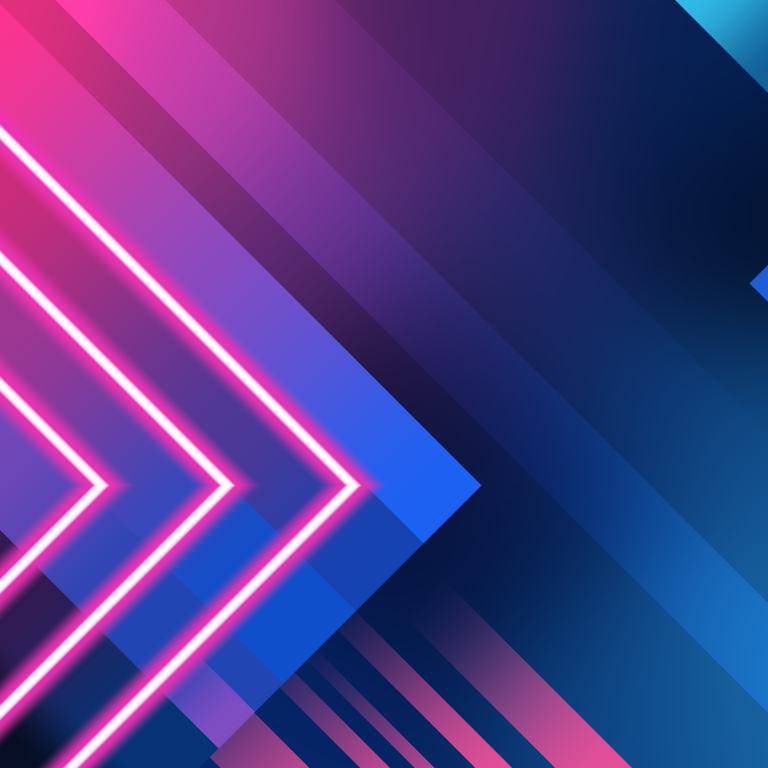
Give the GLSL for this background, as a Shadertoy shader.

```glsl
#define AXIS_Y 0.368
#define PANEL_TIP 0.627
#define NEON_TIP 0.460
#define NEON_STEP 0.164
#define CORE_WIDTH 0.0068
#define GLOW_WIDTH 0.034
#define BLOB_RADIUS 0.17
#define NEON_PINK vec3(0.93, 0.20, 0.70)
#define STREAK_PINK vec3(0.90, 0.31, 0.60)
#define ROYAL_BLUE vec3(0.11, 0.38, 0.95)

// Antialiased step and band
float edge(float v) {
    float aa = 1.0 / iResolution.y;
    return smoothstep(-aa, aa, v);
}

float band(float v, float low, float high) {
    return edge(v - low) * edge(high - v);
}

// Accumulates one colour of the mesh gradient, weight in alpha
void blob(inout vec4 sum, vec2 p, vec2 centre, vec3 colour) {
    vec2 r = (p - centre) / BLOB_RADIUS;
    sum += vec4(colour, 1.0) * exp(-dot(r, r));
}

vec3 backdrop(vec2 p, float across) {
    vec4 sum = vec4(0.0);
    blob(sum, p, vec2(0.00, 1.00), vec3(1.00, 0.20, 0.54));
    blob(sum, p, vec2(0.26, 0.90), vec3(0.69, 0.21, 0.55));
    blob(sum, p, vec2(0.42, 0.70), vec3(0.40, 0.18, 0.50));
    blob(sum, p, vec2(0.60, 0.93), vec3(0.31, 0.14, 0.42));
    blob(sum, p, vec2(0.66, 0.64), vec3(0.13, 0.16, 0.42));
    blob(sum, p, vec2(0.88, 0.88), vec3(0.02, 0.15, 0.38));
    blob(sum, p, vec2(0.98, 0.69), vec3(0.01, 0.06, 0.18));
    blob(sum, p, vec2(0.55, 0.48), vec3(0.12, 0.05, 0.20));
    blob(sum, p, vec2(0.65, 0.35), vec3(0.01, 0.08, 0.27));
    blob(sum, p, vec2(0.98, 0.42), vec3(0.07, 0.33, 0.57));
    blob(sum, p, vec2(0.80, 0.45), vec3(0.04, 0.20, 0.45));
    blob(sum, p, vec2(1.00, 0.16), vec3(0.10, 0.41, 0.66));
    blob(sum, p, vec2(0.78, 0.12), vec3(0.05, 0.27, 0.52));
    blob(sum, p, vec2(0.55, 0.24), vec3(0.01, 0.07, 0.23));
    blob(sum, p, vec2(0.42, 0.06), vec3(0.02, 0.15, 0.42));
    vec3 colour = sum.rgb / sum.a;

    // Wide translucent diagonal bands
    float upper = smoothstep(0.35, 0.65, p.y);
    colour *= 1.0 - 0.09 * upper * band(across, -0.01, 0.072);
    colour *= 1.0 + vec3(0.12, 0.18, 0.22) * band(across, 0.072, 0.215);
    colour *= 1.0 - 0.10 * upper * edge(across - 0.436);
    return colour;
}

// Pink streak that fades in along its length
void streak(inout vec3 colour, float across, float along,
            float low, float high, float start) {
    float fade = smoothstep(start, start + 0.52, along);
    colour = mix(colour, STREAK_PINK, fade * band(across, low, high));
}

vec3 panelColour(float across, float along) {
    // Bright outer strip
    vec3 strip = mix(vec3(1.00, 0.20, 0.56), vec3(0.49, 0.30, 0.77),
                     smoothstep(-0.05, 0.78, along));
    strip = mix(strip, ROYAL_BLUE, smoothstep(0.62, 1.24, along));

    // Darker inner layers, stacked towards the lower left
    vec3 inner = mix(vec3(0.80, 0.17, 0.48), vec3(0.30, 0.22, 0.59),
                     smoothstep(0.20, 0.90, along));
    inner = mix(inner, vec3(0.08, 0.26, 0.69), smoothstep(0.85, 1.22, along));
    vec3 blueLayer = mix(vec3(0.62, 0.21, 0.57), vec3(0.06, 0.31, 0.79),
                         smoothstep(0.40, 1.12, along));
    vec3 violetLayer = mix(vec3(0.45, 0.28, 0.72), vec3(0.13, 0.27, 0.70),
                           smoothstep(0.55, 1.00, along));
    violetLayer = mix(violetLayer, vec3(0.50, 0.30, 0.76),
                      smoothstep(1.05, 1.24, along) * edge(-0.595 - across));
    vec3 navy = mix(vec3(0.20, 0.10, 0.32), vec3(0.02, 0.20, 0.46),
                    smoothstep(0.78, 1.15, along));
    navy *= 1.0 - 0.65 * smoothstep(-0.82, -0.95, across);

    vec3 colour = mix(inner, strip, edge(across + 0.156));
    colour = mix(colour, blueLayer, edge(-0.332 - across));
    colour = mix(colour, violetLayer, edge(-0.521 - across));
    return mix(colour, navy, edge(-0.690 - across));
}

void mainImage(out vec4 fragColor, in vec2 fragCoord) {
    vec2 p = fragCoord / iResolution.xy;
    float across = p.x + p.y - 1.0;
    float along = p.x - p.y + 1.0;
    float chevron = p.x + abs(p.y - AXIS_Y);

    vec3 colour = backdrop(p, across);

    // Lower streaks
    streak(colour, across, along, -0.277, -0.177, 1.30);
    streak(colour, across, along, -0.381, -0.333, 1.17);
    streak(colour, across, along, -0.460, -0.434, 1.20);
    streak(colour, across, along, -0.531, -0.492, 1.12);
    streak(colour, across, along, -0.713, -0.597, 1.02);

    // Cyan corner and small blue tip on the right
    vec3 cyan = mix(vec3(0.19, 0.72, 0.90), vec3(0.07, 0.38, 0.60),
                    smoothstep(0.90, 1.10, along));
    colour = mix(colour, cyan, edge(across - 0.879));
    colour = mix(colour, vec3(0.12, 0.36, 0.84),
                 edge(p.x - abs(p.y - 0.631) - 0.976));

    // Large pointed panel
    colour = mix(colour, panelColour(across, along), edge(PANEL_TIP - chevron));

    // Neon chevrons: glow, soft rim, white core
    for (int i = 0; i < 3; i++) {
        float tip = NEON_TIP - NEON_STEP * float(i);
        float dist = abs(chevron - tip) * 0.7071;
        float glow = smoothstep(GLOW_WIDTH, 0.009, dist);
        float rim = smoothstep(CORE_WIDTH + 0.002, CORE_WIDTH - 0.002, dist);
        float core = smoothstep(CORE_WIDTH, 0.002, dist);
        colour = mix(colour, NEON_PINK, 0.95 * glow);
        colour = mix(colour, vec3(0.96, 0.74, 0.90), rim);
        colour = mix(colour, vec3(1.0, 0.98, 1.0), core);
    }
    fragColor = vec4(clamp(colour, 0.0, 1.0), 1.0);
}
```
